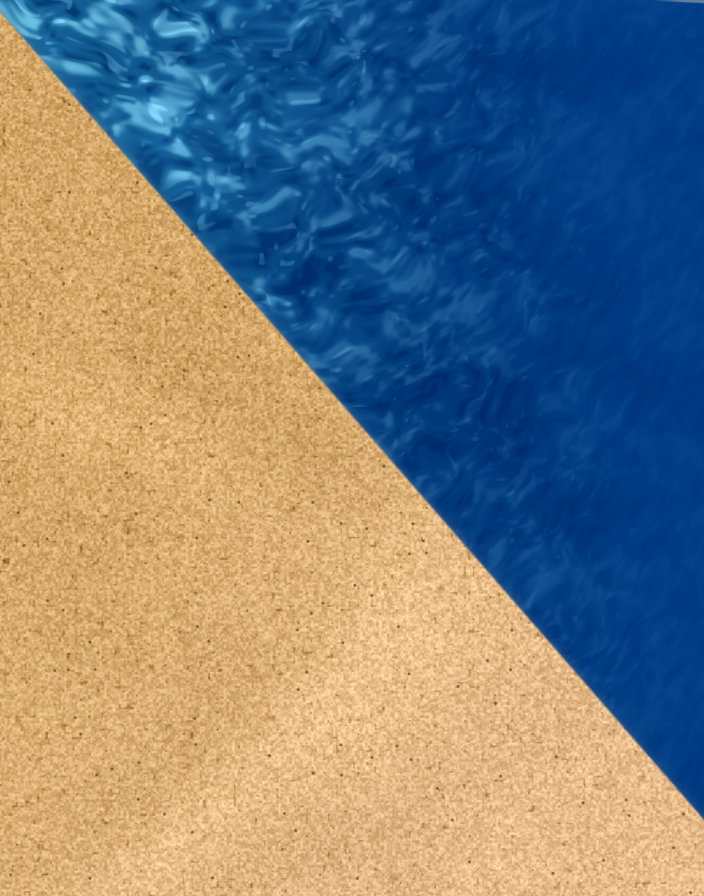
Give the GLSL for this texture, as a WebGL 2 fragment shader.

```glsl
#version 300 es
precision highp float;
// Rippling blue sea above a diagonal edge of fine golden sand.
uniform vec2 u_resolution;
out vec4 fragColor;

float hash(vec2 p) {
  vec3 q = fract(vec3(p.xyx) * 0.1031);
  q += dot(q, q.yzx + 33.33);
  return fract((q.x + q.y) * q.z);
}

float noise(vec2 p) {
  vec2 i = floor(p), f = fract(p);
  f = f * f * (3.0 - 2.0 * f);
  return mix(mix(hash(i), hash(i + vec2(1, 0)), f.x),
             mix(hash(i + vec2(0, 1)), hash(i + vec2(1, 1)), f.x), f.y);
}

float fbm(vec2 p) {
  float sum = 0.0, amp = 0.5;
  for (int i = 0; i < 4; i++) {
    sum += amp * noise(p);
    p = mat2(1.6, 1.2, -1.2, 1.6) * p + 7.3;
    amp *= 0.5;
  }
  return sum / 0.9375;
}

// Soft round patch of light or shade, stretched and tilted
float patchAt(vec2 p, vec2 center, vec2 size, float angle) {
  vec2 d = p - center;
  float c = cos(angle), s = sin(angle);
  d = vec2(c * d.x + s * d.y, c * d.y - s * d.x) / size;
  return exp(-dot(d, d));
}

vec3 sea(vec2 p, float edgeDist) {
  // Sunlit zone beside the upper edge, fading to deep water on the right
  float sun = 1.0 - smoothstep(0.02, 0.62, p.x + 0.10 * (1.0 - p.y));
  sun *= 1.0 - 0.25 * smoothstep(0.25, 0.55, edgeDist);
  float calm = smoothstep(0.46, 0.76, p.x + 0.12 * (p.y - 0.5));

  // Ripples bend from falling streaks to rising flecks
  vec2 q = vec2(35.0 * p.x + 28.0 * p.x * p.x,
                76.0 * (p.y + 0.45 * p.x - 0.9 * p.x * p.x));
  q += 1.6 * (vec2(noise(p * 28.0), noise(p * 28.0 + 41.0)) - 0.5);
  float swell = fbm(p * vec2(9.0, 14.0) + 3.0);
  float ripple = 0.68 * noise(q) + 0.32 * noise(q * 2.1 + 17.0);
  float crest = smoothstep(0.48, 0.86, ripple + 0.22 * (swell - 0.5));
  float trough = 1.0 - smoothstep(0.15, 0.5, ripple);

  vec3 color = mix(vec3(0.005, 0.235, 0.49), vec3(0.09, 0.40, 0.61), sun);
  color = mix(color, vec3(0.0, 0.235, 0.515), calm);
  color += vec3(0.08, 0.13, 0.13) * (swell - 0.5) * (1.0 - 0.6 * calm);
  color += vec3(0.33, 0.36, 0.29) * crest * (0.22 + 0.78 * sun) * (1.0 - 0.8 * calm);
  color -= vec3(0.07, 0.14, 0.13) * trough * (0.35 + 0.65 * sun) * (1.0 - 0.7 * calm);

  // Small glints
  float glint = smoothstep(0.76, 0.95, noise(q * 1.5 + 60.0));
  color += vec3(0.22, 0.24, 0.20) * glint * (0.3 + 0.5 * sun) * (1.0 - 0.85 * calm);
  return color;
}

vec3 sand(vec2 p) {
  // Warm gold at the upper left, paler and pinker at the lower right
  float pale = smoothstep(-0.45, 0.55, p.x - p.y + 0.12 * (fbm(p * 5.0) - 0.5));
  vec3 color = mix(vec3(0.835, 0.66, 0.415), vec3(0.905, 0.735, 0.54), pale);

  // Low dunes
  float relief = 0.045 * patchAt(p, vec2(0.14, 0.51), vec2(0.20, 0.05), -0.45)
               + 0.050 * patchAt(p, vec2(0.42, 0.27), vec2(0.20, 0.08), 0.75)
               + 0.040 * patchAt(p, vec2(0.18, 0.04), vec2(0.14, 0.04), 0.8)
               - 0.035 * patchAt(p, vec2(0.25, 0.20), vec2(0.18, 0.05), 0.8)
               - 0.030 * patchAt(p, vec2(0.30, 0.53), vec2(0.14, 0.05), -0.6)
               - 0.030 * patchAt(p, vec2(0.36, 0.06), vec2(0.15, 0.04), 0.3);
  color += relief + 0.04 * (fbm(p * 11.0) - 0.5);

  // Grains
  float grain = 0.6 * noise(p * 330.0) + 0.4 * noise(p * 510.0 + 9.0) - 0.5;
  color += vec3(0.27, 0.29, 0.32) * grain;
  color -= vec3(0.16, 0.17, 0.18) * smoothstep(0.80, 1.0, noise(p * 210.0 + 31.0));

  // Sparse dark specks
  vec2 cell = floor(p * 62.0);
  vec2 spot = 0.2 + 0.6 * vec2(hash(cell + 11.0), hash(cell + 57.0));
  float speck = 1.0 - smoothstep(0.04, 0.16, length(fract(p * 62.0) - spot));
  speck *= step(0.93, hash(cell + 90.0));
  return mix(color, vec3(0.40, 0.27, 0.14), 0.75 * speck);
}

void main() {
  vec2 p = gl_FragCoord.xy / u_resolution.y;
  vec2 uv = gl_FragCoord.xy / u_resolution;

  // Signed distance to the diagonal, positive over the water
  float edgeDist = (p.y - 0.987 + 1.148 * p.x) / 1.522;
  vec3 water = sea(p, edgeDist);

  // Hazy rim where water meets sand
  vec3 rim = mix(vec3(0.34, 0.52, 0.65), vec3(0.30, 0.36, 0.50), uv.x);
  water = mix(water, rim, 0.6 * exp(-max(edgeDist, 0.0) / 0.004));
  vec3 color = mix(sand(p), water, smoothstep(-0.002, 0.002, edgeDist));

  // Pale sliver in the top right corner
  float sliver = smoothstep(-0.001, 0.001, uv.y - 0.998 + 0.04 * (uv.x - 0.96));
  color = mix(color, vec3(0.55, 0.58, 0.66), 0.7 * sliver * smoothstep(0.92, 0.97, uv.x));
  fragColor = vec4(clamp(color, 0.0, 1.0), 1.0);
}
```
